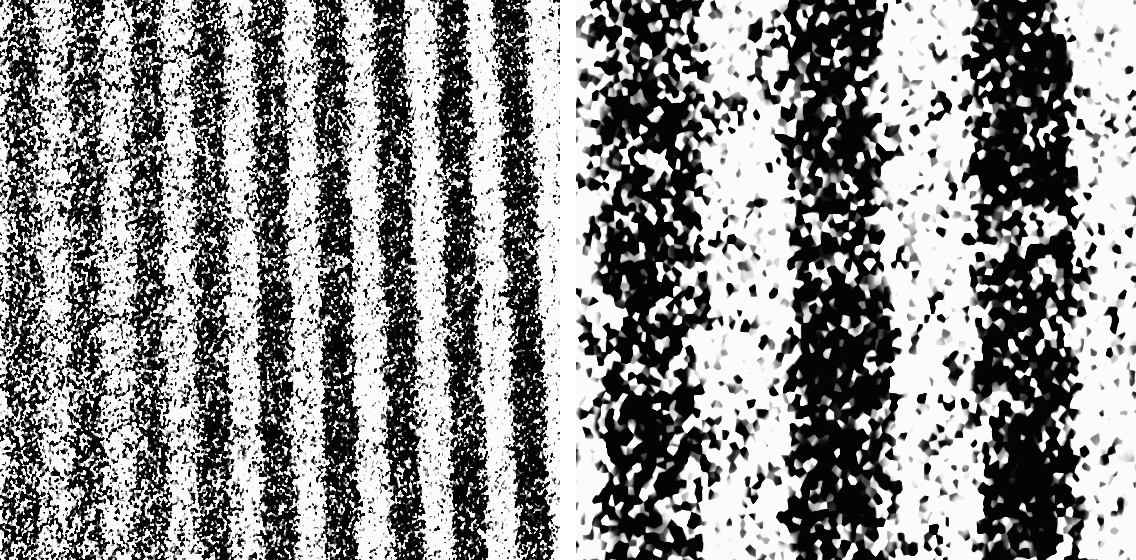
Left: the whole. Right: its middle third, enlarged.
Give the GLSL for this pattern, as a three.js fragment shader.

```glsl
// Grainy black and white stripes, slightly fanned, with speckle thinning to the right.
varying vec2 vUv;

const float TAU = 6.2831853;
const vec3 INK = vec3(0.015);
const vec3 PAPER = vec3(0.985);

vec3 hash3(vec2 cell) {
  vec3 q = vec3(dot(cell, vec2(127.1, 311.7)),
                dot(cell, vec2(269.5, 183.3)),
                dot(cell, vec2(419.2, 371.9)));
  return fract(sin(q) * 43758.5453);
}

// Cellular noise: random tones blended by distance to scattered points, centred on 0.
float cellNoise(vec2 p, float sharpness) {
  vec2 cell = floor(p);
  vec2 local = p - cell;
  float tone = 0.0;
  float total = 0.0;
  for (int j = -1; j <= 1; j++) {
    for (int i = -1; i <= 1; i++) {
      vec2 offset = vec2(float(i), float(j));
      vec3 rnd = hash3(cell + offset);
      vec2 d = offset + rnd.xy - local;
      float weight = exp(-sharpness * dot(d, d));
      tone += rnd.z * weight;
      total += weight;
    }
  }
  return tone / max(total, 1e-6) - 0.5;
}

// Layered sines that make the stripe edges wander.
float wobble(vec2 p) {
  return 0.0022 * sin(p.y * 19.0 + p.x * 31.0)
       + 0.0015 * sin(p.y * 47.0 - p.x * 23.0 + 1.7);
}

// 1 on a light stripe, 0 between; the period widens from top to bottom.
float stripes(vec2 p, float start, float topPeriod, float bottomPeriod) {
  float period = mix(bottomPeriod, topPeriod, p.y);
  float wave = cos(TAU * (p.x + wobble(p) - start) / period);
  return smoothstep(-0.5, 0.65, wave);
}

// Fine speckle over larger clumps that lean to the right.
float grain(vec2 p) {
  vec2 leaning = vec2(p.x - 0.22 * p.y, p.y);
  float fine = cellNoise(p * vec2(250.0, 215.0), 8.0);
  float clumps = cellNoise(leaning * vec2(115.0, 62.0) + 37.0, 6.0);
  return 4.2 * fine + 1.9 * clumps;
}

void main() {
  float clarity = smoothstep(-0.1, 0.95, vUv.x);
  float darkBias = mix(-0.4, -1.1, clarity);
  float lightBias = mix(0.8, 1.75, clarity);

  float stripe = stripes(vUv, 0.098, 0.1086, 0.1144);
  float level = mix(darkBias, lightBias, stripe) + grain(vUv);

  float light = smoothstep(-0.6, 0.6, level);
  gl_FragColor = vec4(mix(INK, PAPER, light), 1.0);
}
```
